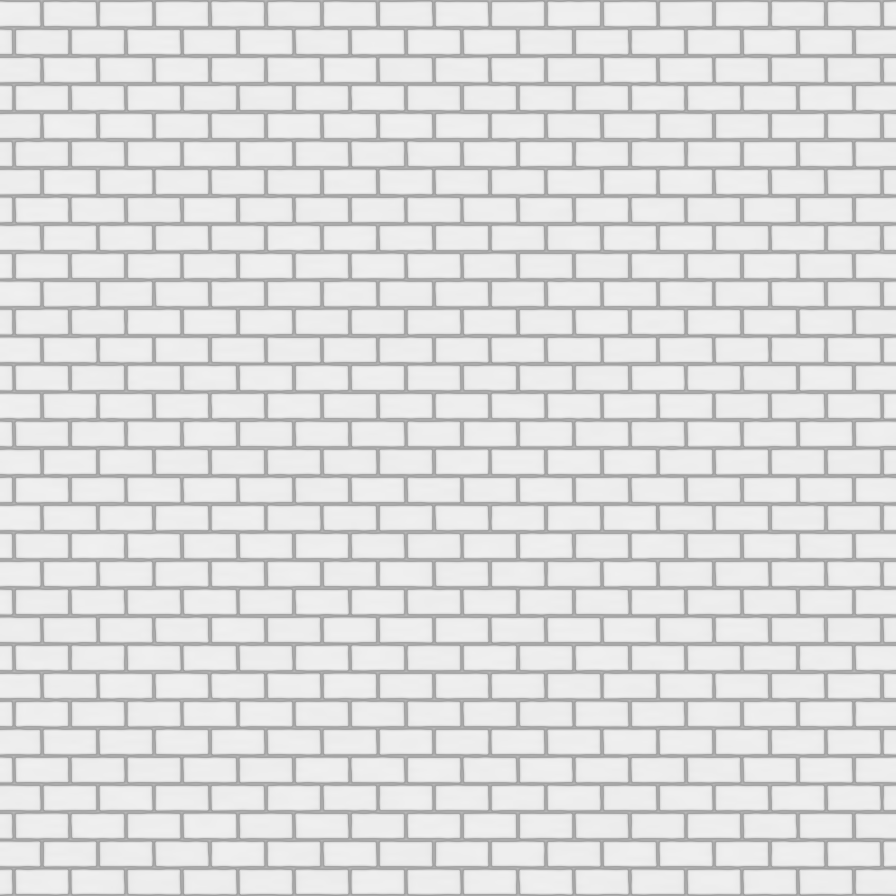
Reproduce this texture procedurally as a WebGL 1 fragment shader.

```glsl
precision highp float;
// White glazed bricks in running bond, 16 across and 32 down, with grey mortar.

uniform vec2 u_resolution;

float hash(vec2 p) {
  return fract(sin(dot(p, vec2(12.99, 78.23))) * 4375.85);
}

// Value noise that wraps after a whole number of cells
float wrapNoise(vec2 p, vec2 period) {
  vec2 i = floor(p);
  vec2 f = fract(p);
  f = f * f * (3.0 - 2.0 * f);
  float a = hash(mod(i, period));
  float b = hash(mod(i + vec2(1.0, 0.0), period));
  float c = hash(mod(i + vec2(0.0, 1.0), period));
  float d = hash(mod(i + vec2(1.0, 1.0), period));
  return mix(mix(a, b, f.x), mix(c, d, f.x), f.y);
}

float roundedBox(vec2 p, vec2 halfSize, float radius) {
  vec2 q = abs(p) - halfSize + radius;
  return length(max(q, 0.0)) + min(max(q.x, q.y), 0.0) - radius;
}

void main() {
  vec2 uv = gl_FragCoord.xy / u_resolution;
  float pixel = 32.0 / min(u_resolution.x, u_resolution.y);

  // Brick grid: every other course shifts by half a brick
  vec2 grid = uv * vec2(16.0, 32.0);
  float course = floor(grid.y);
  grid.x -= 0.25 + 0.5 * mod(course, 2.0);
  vec2 brick = mod(floor(grid), vec2(16.0, 32.0));

  // Local position in course heights, with a slight lean per brick
  vec2 local = (fract(grid) - 0.5) * vec2(2.0, 1.0);
  local.x += local.y * (0.015 + 0.02 * (hash(brick) - 0.5));

  // Uneven hand-made edge
  float wobble = wrapNoise(uv * 96.0, vec2(96.0)) - 0.5;
  float edge = roundedBox(local, vec2(0.936, 0.436), 0.06) + 0.024 * wobble;

  // Glazed face: faint horizontal strokes and a soft grey rim
  float strokes = wrapNoise(uv * vec2(48.0, 192.0), vec2(48.0, 192.0)) - 0.5;
  float face = 0.932 + 0.012 * strokes + 0.006 * (hash(brick + 7.0) - 0.5);
  face -= 0.012 * smoothstep(0.6, 0.95, abs(local.x));
  face = mix(0.86, face, smoothstep(0.015, 0.075, -edge));

  // Mortar: dark beside the bricks, lighter along its core and at the corners
  float mortar = mix(0.635, 0.72, smoothstep(0.02, 0.12, edge));
  mortar += 0.02 * wobble;

  float cover = smoothstep(-0.6 * pixel, 0.6 * pixel, edge);
  gl_FragColor = vec4(vec3(mix(face, mortar, cover)), 1.0);
}
```
